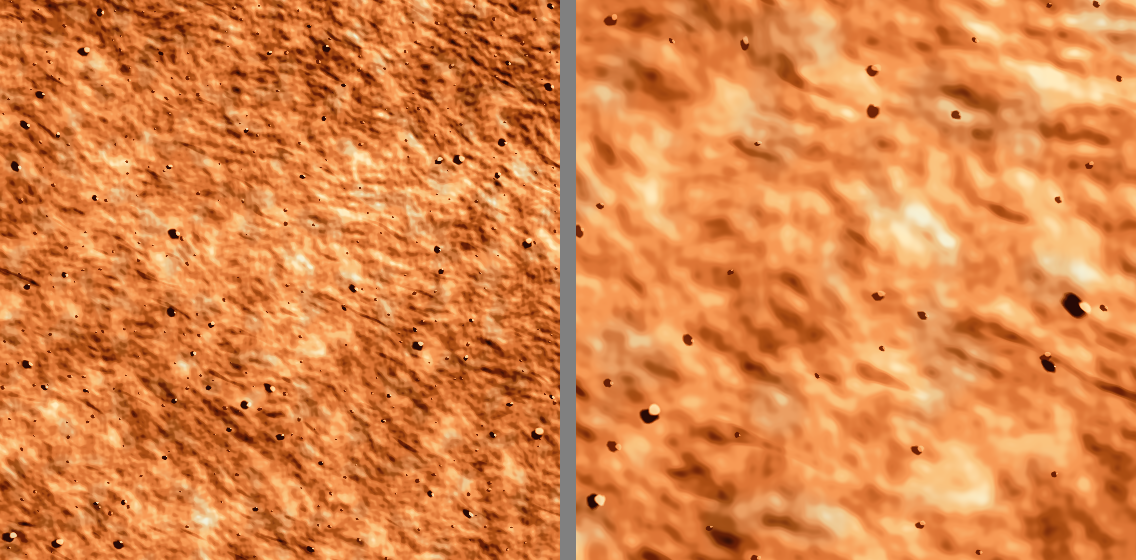
Left: the whole. Right: its middle third, enlarged.
A three.js fragment shader for this texture:

```glsl
varying vec2 vUv;

const vec3 SHADOW = vec3(0.14, 0.03, 0.02);
const vec3 UMBER = vec3(0.42, 0.12, 0.02);
const vec3 RUST = vec3(0.67, 0.30, 0.07);
const vec3 CLAY = vec3(0.87, 0.46, 0.21);
const vec3 SAND = vec3(0.97, 0.60, 0.33);
const vec3 PALE = vec3(0.98, 0.76, 0.49);
const vec3 CREAM = vec3(1.0, 0.92, 0.74);
const vec2 LIGHT_DIR = vec2(0.6, 0.8);

float hash(vec2 p) {
  vec3 q = fract(p.xyx * vec3(0.1031, 0.1030, 0.0973));
  q += dot(q, q.yzx + 33.33);
  return fract((q.x + q.y) * q.z);
}

vec2 rotate(vec2 p, float angle) {
  float c = cos(angle), s = sin(angle);
  return vec2(c * p.x + s * p.y, c * p.y - s * p.x);
}

float cornerSlope(vec2 cell, vec2 offset) {
  float angle = 6.2832 * hash(cell + 71.0);
  return dot(vec2(cos(angle), sin(angle)), offset);
}

float gradientNoise(vec2 p) {
  vec2 i = floor(p), f = fract(p), e = vec2(1.0, 0.0);
  vec2 u = f * f * f * (f * (f * 6.0 - 15.0) + 10.0);
  float low = mix(cornerSlope(i, f), cornerSlope(i + e.xy, f - e.xy), u.x);
  float high = mix(cornerSlope(i + e.yx, f - e.yx), cornerSlope(i + e.xx, f - e.xx), u.x);
  return mix(low, high, u.y);
}

// Noise stretched along a direction
float streaks(vec2 p, float angle, vec2 frequency) {
  return gradientNoise(rotate(p, angle) * frequency + angle * 37.0);
}

// Soil height: clods, grit and raked ridges whose direction changes by region
float soilHeight(vec2 p, float region) {
  float clods = gradientNoise(p * 27.0) * 0.65;
  float grit = streaks(p, -0.7, vec2(48.0, 70.0)) * 0.55;
  float fine = gradientNoise(p * 118.0 + 9.0) * 0.28;
  float slanted = streaks(p, -0.65, vec2(17.0, 62.0));
  float shallow = streaks(p, -0.2, vec2(15.0, 68.0));
  return clods + grit + fine + mix(slanted, shallow, region) * 0.6;
}

// Scattered stones: x is the cast shadow, y the lit face
vec2 pebbles(vec2 p, float density, float chance, float seed) {
  vec2 g = p * density, cover = vec2(0.0);
  for (int j = -1; j <= 1; j++) {
    for (int i = -1; i <= 1; i++) {
      vec2 cell = floor(g) + vec2(float(i), float(j));
      vec2 id = cell + seed;
      float present = step(hash(id), chance);
      vec2 center = cell + 0.15 + 0.7 * vec2(hash(id + 13.0), hash(id + 29.0));
      float radius = mix(0.07, 0.17, pow(hash(id + 43.0), 2.0));
      vec2 d = rotate(g - center, mix(-1.1, 0.3, hash(id + 57.0)));
      d.y *= mix(1.0, 1.6, hash(id + 83.0));
      vec2 toLight = LIGHT_DIR * radius;
      float lump = 0.25 * radius * gradientNoise(d / radius * 1.3 + id);
      float shade = length(d + toLight * 0.35) + lump;
      float face = length(d - toLight * 0.55) + lump;
      float lit = mix(0.25, 0.85, hash(id + 97.0));
      cover.x = max(cover.x, present * (1.0 - smoothstep(0.7, 1.15, shade / radius)));
      cover.y = max(cover.y, present * (1.0 - smoothstep(0.6, 1.05, face / (radius * lit))));
    }
  }
  return cover;
}

// Tone is in standard deviations around the middle clay
vec3 soilColor(float tone) {
  vec3 color = mix(SHADOW, UMBER, smoothstep(-3.2, -2.05, tone));
  color = mix(color, RUST, smoothstep(-2.05, -1.06, tone));
  color = mix(color, CLAY, smoothstep(-1.06, -0.12, tone));
  color = mix(color, SAND, smoothstep(-0.12, 0.8, tone));
  color = mix(color, PALE, smoothstep(0.8, 1.75, tone));
  return mix(color, CREAM, smoothstep(1.75, 2.9, tone));
}

void main() {
  vec2 p = vUv;
  vec2 warped = p + 0.012 * vec2(gradientNoise(p * 9.0), gradientNoise(p * 9.0 + 40.0));
  float region = smoothstep(-0.15, 0.2, gradientNoise(p * 3.5 + 5.0));

  // Relief lit from the upper right, rougher towards that corner
  vec2 stepToLight = LIGHT_DIR * 0.0028;
  float relief = soilHeight(warped - stepToLight, region) - soilHeight(warped + stepToLight, region);
  float roughness = mix(0.85, 1.25, smoothstep(0.9, 1.7, p.x + p.y));

  // Broad stains, dusty patches and dark cracks
  float stains = gradientNoise(p * 2.6 + 3.0) * 1.2 + gradientNoise(p * 6.5) * 1.2;
  float blotch = streaks(warped, -0.9, vec2(15.0, 23.0));
  float dust = smoothstep(0.2, 0.42, blotch);
  float cracks = smoothstep(0.33, 0.5, streaks(warped, -0.45, vec2(16.0, 58.0)));
  float tone = stains + blotch * 1.5 + gradientNoise(warped * 48.0) * 1.3;
  tone += relief * 2.9 * roughness * (1.0 - 0.4 * dust);
  tone += dust * 0.65 - cracks * 1.3 - 0.03;

  // Larger stones over small grit
  vec2 grit = pebbles(warped, 38.0, 0.22, 11.0);
  vec2 stones = pebbles(warped, 15.0, 0.3, 201.0);
  tone = mix(tone, -2.6, grit.x * 0.8);
  tone = mix(tone, 1.9, grit.y * 0.7);
  tone = mix(tone, -3.2, stones.x * 0.95);
  tone = mix(tone, 2.7, stones.y * 0.9);

  // Slight greying in places
  float greying = smoothstep(0.05, 0.35, gradientNoise(p * 21.0 + 60.0));
  vec3 color = soilColor(tone) * mix(vec3(1.0), vec3(0.95, 1.03, 1.16), greying);
  gl_FragColor = vec4(color, 1.0);
}
```
